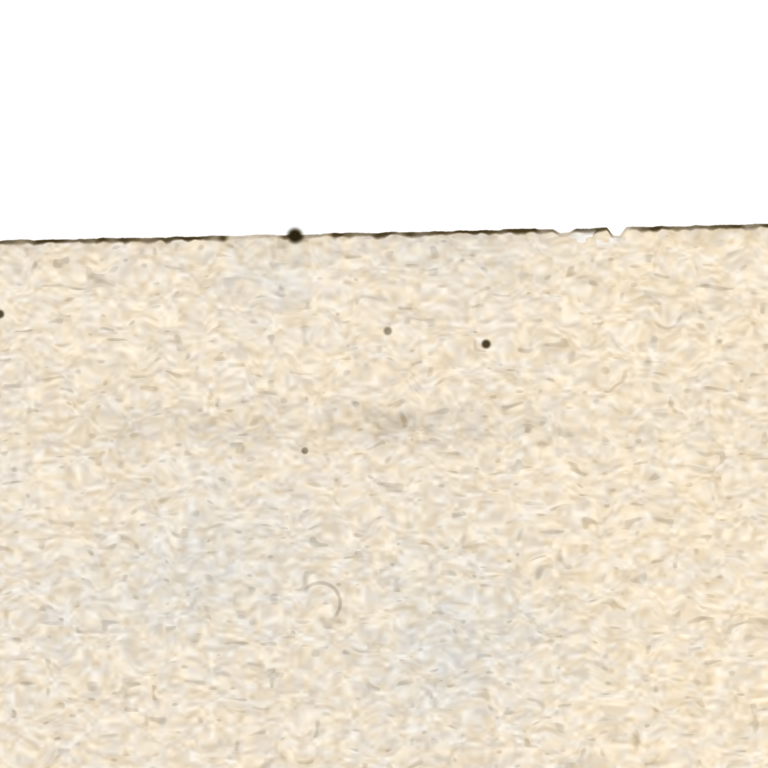
Give the GLSL for this texture, as a WebGL 2 fragment shader.

```glsl
#version 300 es
precision highp float;
// Aged cream paper with a dark, chipped upper edge against white.

#define EDGE_LEFT 0.6865
#define EDGE_SLOPE 0.0215
#define EDGE_ROUGH 0.0035
#define RIM_WIDTH 0.0065
#define GRAIN_SCALE vec2(85.0, 150.0)
#define GRAIN_AMOUNT 0.20
#define TINT_AMOUNT 0.075
#define STAIN_AMOUNT 0.06

uniform vec2 u_resolution;
out vec4 fragColor;

const vec3 WHITE = vec3(1.0);
const vec3 CREAM = vec3(0.938, 0.888, 0.808);
const vec3 WARM = vec3(0.960, 0.898, 0.796);
const vec3 COOL = vec3(0.885, 0.868, 0.832);
const vec3 RIM = vec3(0.33, 0.28, 0.19);
const vec3 SPECK = vec3(0.17, 0.14, 0.07);

float hash(vec2 cell) {
    uvec2 q = uvec2(ivec2(cell)) * uvec2(1597u, 3812u) + uvec2(7919u, 104u);
    uint n = (q.x ^ (q.y * 2749u)) * 747796u;
    n = ((n >> 15) ^ n) * 277803u;
    n = ((n >> 13) ^ n) * 91193u;
    return float((n >> 8) & 65535u) / 65535.0;
}

float noise(vec2 p) {
    vec2 i = floor(p), f = fract(p);
    f = f * f * (3.0 - 2.0 * f);
    return mix(mix(hash(i), hash(i + vec2(1, 0)), f.x),
               mix(hash(i + vec2(0, 1)), hash(i + vec2(1, 1)), f.x), f.y);
}

float fbm(vec2 p) {
    float sum = 0.0, weight = 0.5;
    for (int k = 0; k < 4; k++) {
        sum += weight * noise(p);
        p = p * 2.03 + 17.3;
        weight *= 0.5;
    }
    return sum / 0.9375;
}

// Soft elliptical patch, 1 at its centre
float patchAt(vec2 p, vec2 centre, vec2 radius) {
    vec2 d = (p - centre) / radius;
    return exp(-dot(d, d));
}

// Round spot with a soft rim
float spot(vec2 p, vec2 centre, float radius) {
    return 1.0 - smoothstep(radius * 0.45, radius * 1.25, length(p - centre));
}

// Flat-topped window over an interval of x
float span(float x, float a, float b) {
    return smoothstep(a - 0.006, a + 0.006, x) * (1.0 - smoothstep(b - 0.006, b + 0.006, x));
}

vec3 paper(vec2 p) {
    // Broad warm and cool areas
    float cool = 0.65 * patchAt(p, vec2(0.35, 0.64), vec2(0.07, 0.05))
               + 0.70 * patchAt(p, vec2(0.29, 0.27), vec2(0.15, 0.12))
               + 0.70 * patchAt(p, vec2(0.60, 0.15), vec2(0.12, 0.10))
               + 0.45 * patchAt(p, vec2(0.60, 0.67), vec2(0.07, 0.04))
               + 0.35 * patchAt(p, vec2(0.02, 0.17), vec2(0.10, 0.12));
    float warm = 0.75 * smoothstep(0.60, 0.82, p.x)
               + 0.35 * patchAt(p, vec2(0.18, 0.57), vec2(0.14, 0.10))
               + 0.40 * patchAt(p, vec2(0.52, 0.53), vec2(0.14, 0.10));
    float blotch = fbm(p * 9.0 + 4.0) - 0.5;
    vec3 colour = mix(CREAM, WARM, clamp(warm + blotch, 0.0, 1.0));
    colour = mix(colour, COOL, clamp(cool + 0.7 * blotch, 0.0, 1.0));

    // Grey horizontal stain
    float band = patchAt(p, vec2(0.33, 0.447), vec2(0.45, 0.022))
               + patchAt(p, vec2(0.53, 0.447), vec2(0.06, 0.025));
    colour -= STAIN_AMOUNT * band * (0.3 + noise(p * vec2(55.0, 90.0)));

    // Short fibres, bent by a slow warp, with fine colour variation
    vec2 q = p + 0.012 * vec2(noise(p * 38.0), noise(p * 38.0 + 51.0));
    float grain = 0.6 * noise(q * GRAIN_SCALE) + 0.4 * noise(q.yx * vec2(210.0, 160.0) + 33.0) - 0.5;
    float tint = noise(p * vec2(80.0, 95.0) + 71.0) - 0.5;
    float pits = smoothstep(0.74, 0.96, noise(q * vec2(72.0, 125.0) + 9.0));
    colour += GRAIN_AMOUNT * grain * vec3(0.92, 1.0, 1.08);
    colour += TINT_AMOUNT * tint * vec3(0.35, -0.05, -0.8);
    return colour - 0.10 * pits;
}

void main() {
    vec2 p = gl_FragCoord.xy / u_resolution;
    float pixel = 1.0 / u_resolution.y;

    // Ragged edge, notched near the right
    float edge = EDGE_LEFT + EDGE_SLOPE * p.x;
    edge += EDGE_ROUGH * (fbm(vec2(p.x * 65.0, 3.0)) - 0.5);
    edge -= 0.006 * span(p.x, 0.725, 0.745) + 0.011 * span(p.x, 0.795, 0.811);
    float depth = edge - p.y;
    vec3 colour = paper(p);

    // Broken dark rim with a faint shadow below
    float gaps = span(p.x, 0.295, 0.365) + 0.7 * span(p.x, 0.395, 0.43)
               + 0.8 * span(p.x, 0.725, 0.748) + 0.9 * span(p.x, 0.795, 0.82);
    float rim = (1.0 - 0.85 * min(gaps, 1.0)) * (0.5 + 0.6 * noise(vec2(p.x * 75.0, 8.0)));
    float width = RIM_WIDTH * (0.6 + 0.7 * noise(vec2(p.x * 110.0, 21.0)));
    colour = mix(colour, RIM, clamp(rim, 0.0, 1.0) * (1.0 - smoothstep(width * 0.4, width * 1.2, depth)));
    colour -= 0.06 * exp(-max(depth, 0.0) / 0.012);

    // Pale flakes under the notched part
    float flakes = patchAt(p, vec2(0.775, 0.689), vec2(0.034, 0.010));
    colour = mix(colour, WHITE, flakes * smoothstep(0.45, 0.65, noise(p * vec2(95.0, 150.0))));

    // Curved fibre
    vec2 arm = p - vec2(0.417, 0.215);
    float fibre = 1.0 - smoothstep(0.001, 0.0035, abs(length(arm) - 0.026));
    colour -= 0.13 * fibre * smoothstep(-0.012, 0.012, arm.x + arm.y);

    // Paper over white, then the specks
    colour = mix(WHITE, colour, smoothstep(-pixel, pixel, depth));
    float specks = max(spot(p, vec2(0.384, 0.693), 0.0105), 0.85 * spot(p, vec2(0.633, 0.552), 0.0065));
    specks = max(specks, 0.8 * spot(p, vec2(0.0, 0.591), 0.006));
    specks = max(specks, 0.45 * spot(p, vec2(0.505, 0.569), 0.006));
    specks = max(specks, 0.45 * spot(p, vec2(0.397, 0.413), 0.005));
    fragColor = vec4(clamp(mix(colour, SPECK, specks), 0.0, 1.0), 1.0);
}
```
